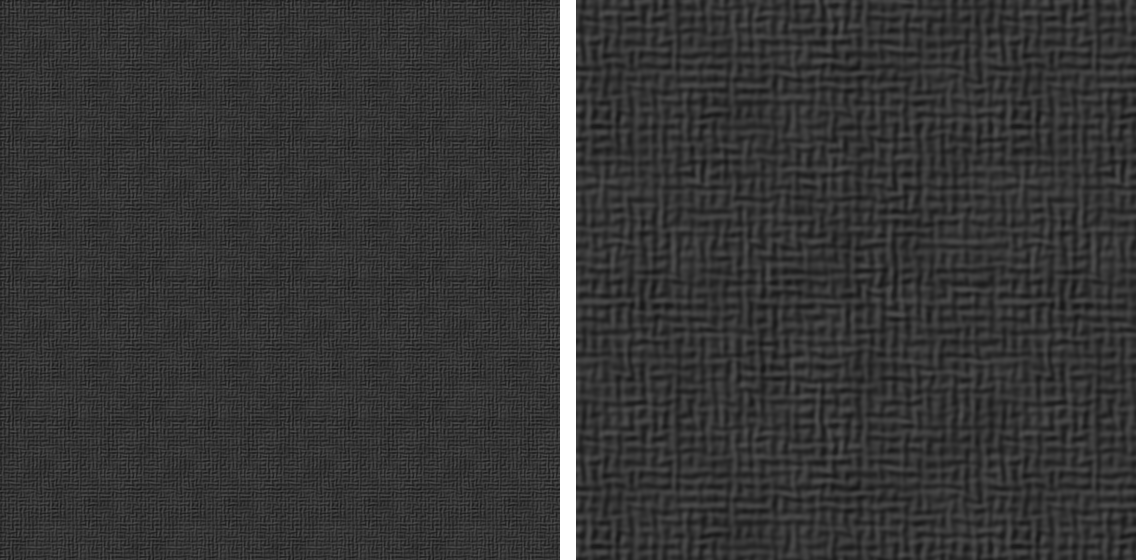
Left, the full canvas; right, a detail of the centre.
A WebGL 2 fragment shader for this texture:

```glsl
#version 300 es
precision highp float;
// Dark embossed canvas cloth: a 4 by 4 grid of identical weave swatches.
// Short warp and weft ridges are blended by wrapping gradient noise into a
// grainy height field, then lit from the upper left by its slope.

uniform vec2 u_resolution;
out vec4 fragColor;

const float TAU = 6.2831853;
const float SWATCHES = 4.0;
const float THREADS = 35.0; // threads across one swatch
const vec3 CLOTH = vec3(0.203);
const vec3 RELIEF = vec3(0.043); // change of tone on a lit or shaded slope
const vec2 TO_LIGHT = vec2(-0.14, 0.16); // in thread widths

// Unit gradient from an integer hash of a lattice cell
vec2 latticeGradient(vec2 cell, float period, uint seed) {
  uvec2 c = uvec2(mod(cell, period));
  uint h = c.x * 1597u + c.y * 51749u + seed * 7919u;
  h = (h ^ (h >> 15)) * 739391u;
  h = (h ^ (h >> 13)) * 974711u;
  h ^= h >> 16;
  float angle = TAU * float(h & 65535u) / 65536.0;
  return vec2(cos(angle), sin(angle));
}

// Gradient noise that wraps after a whole number of cells
float gradientNoise(vec2 p, float period, uint seed) {
  vec2 cell = floor(p);
  vec2 f = p - cell;
  vec2 u = f * f * f * (f * (f * 6.0 - 15.0) + 10.0);
  vec2 e = vec2(1.0, 0.0);
  float a = dot(latticeGradient(cell, period, seed), f);
  float b = dot(latticeGradient(cell + e.xy, period, seed), f - e.xy);
  float c = dot(latticeGradient(cell + e.yx, period, seed), f - e.yx);
  float d = dot(latticeGradient(cell + e.xx, period, seed), f - e.xx);
  return mix(mix(a, b, u.x), mix(c, d, u.x), u.y);
}

// Noise with a given number of cells across one swatch
float swatchNoise(vec2 threads, float cells, uint seed) {
  return gradientNoise(threads * cells / THREADS, cells, seed);
}

// Height of the cloth at a position measured in threads
float weaveHeight(vec2 threads) {
  // Uneven thread paths
  vec2 sway = vec2(swatchNoise(threads, 19.0, 1u), swatchNoise(threads, 19.0, 2u));
  vec2 ridges = cos(TAU * (threads + 0.3 * sway));
  // Local choice of the thread direction that lies on top
  float fine = swatchNoise(threads, 29.0, 3u);
  float broad = swatchNoise(threads, 5.0, 4u);
  float warpOnTop = smoothstep(-0.5, 0.5, fine + 0.35 * broad);
  // Pits and slubs that break the threads into short pieces
  float grain = 0.8 * swatchNoise(threads, 47.0, 5u);
  float slubs = 0.5 * swatchNoise(threads, 23.0, 7u);
  return mix(ridges.y, ridges.x, warpOnTop) + grain + slubs;
}

// Slope towards the light: positive on lit sides
float emboss(vec2 threads, vec2 toLight) {
  return weaveHeight(threads - toLight) - weaveHeight(threads + toLight);
}

// Broken crease where swatches meet
float crease(vec2 threads, float width) {
  vec2 edge = abs(fract(threads / THREADS + 0.5) - 0.5) * THREADS;
  float line = 1.0 - smoothstep(0.0, width, min(edge.x, edge.y));
  return line * (0.6 + 0.9 * swatchNoise(threads, 17.0, 6u));
}

// Soft light and dark patches over several threads
float patches(vec2 threads) {
  return 0.35 * swatchNoise(threads, 4.0, 8u) + 0.6 * swatchNoise(threads, 11.0, 9u);
}

void main() {
  vec2 uv = gl_FragCoord.xy / u_resolution;
  vec2 threads = uv * SWATCHES * THREADS;

  // Fade the relief once threads grow finer than the display can resolve
  float footprint = SWATCHES * THREADS / min(u_resolution.x, u_resolution.y);
  float detail = 1.0 - smoothstep(0.4, 0.9, footprint);

  // Relief is deeper in some places than in others
  float depth = 1.0 + 0.5 * swatchNoise(threads, 7.0, 10u);
  float slope = clamp(depth * emboss(threads, TO_LIGHT), -2.2, 2.2);
  float tone = slope * detail + patches(threads) - 0.5 * crease(threads, 1.0);
  fragColor = vec4(CLOTH + RELIEF * tone, 1.0);
}
```
